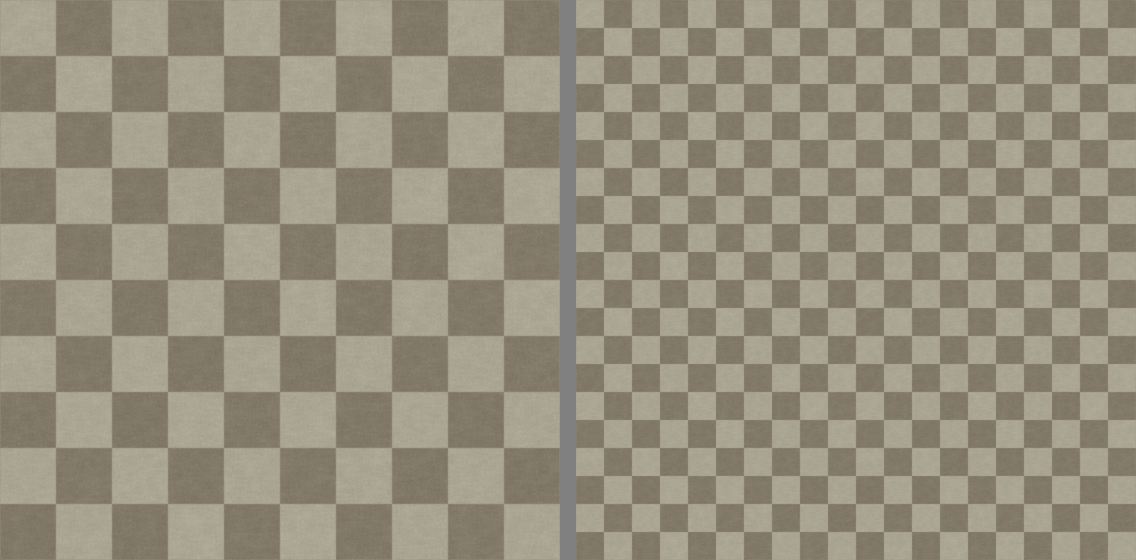
Left: one tile. Right: repeated 2 by 2.
This pattern is drawn by a Shadertoy shader. Its source:

```glsl
// Ten by ten checkerboard of light and dark taupe squares with hairline joints.
// Each square carries its own faint cloth-like wear: cellular noise stretched
// into streaks, soft blotches and fine grain, seeded by the wrapped square index.

const float SQUARES = 10.0;

// Integer hash of a lattice point, giving two values in 0..1
vec2 hash2(vec2 p) {
    uvec2 q = uvec2(ivec2(p)) * uvec2(1597334677u, 3812015801u);
    uint n = (q.x ^ q.y) * 1597334677u;
    n = (n ^ (n >> 15)) * 2246822519u;
    n ^= n >> 13;
    return vec2(n & 65535u, n >> 16) / 65535.0;
}

// Distance to the nearest scattered point, roughly centred on zero
float cellular(vec2 p) {
    vec2 cell = floor(p), f = p - cell;
    float nearest = 4.0;
    for (int y = -1; y <= 1; y++) {
        for (int x = -1; x <= 1; x++) {
            vec2 o = vec2(x, y);
            vec2 r = o + hash2(cell + o) - f;
            nearest = min(nearest, dot(r, r));
        }
    }
    return sqrt(nearest) - 0.46;
}

// Brightness offset inside one square
float clothWear(vec2 local, vec2 id) {
    vec2 seed = id * 64.0 + 100.0;
    float tone = 0.022 * cellular(local * 3.0 + seed);         // blotches
    tone += 0.022 * cellular(local * vec2(4.0, 13.0) + seed);  // weft streaks
    tone += 0.014 * cellular(local * vec2(15.0, 5.0) + seed + 811.0);  // warp
    tone += 0.030 * cellular(local * 24.0 + seed + 1723.0);    // grain
    // Sparse dark flecks
    float fleck = smoothstep(-0.28, -0.42, cellular(local * vec2(7.0, 11.0) + seed + 2909.0));
    return tone - 0.014 * fleck;
}

void mainImage(out vec4 fragColor, in vec2 fragCoord) {
    vec2 p = fragCoord / iResolution.xy * SQUARES;
    vec2 id = mod(floor(p), SQUARES);
    vec2 local = fract(p);
    float pixel = SQUARES / min(iResolution.x, iResolution.y);

    // Alternating squares, dark at the lower left
    float light = mod(id.x + id.y, 2.0);
    vec3 color = mix(vec3(0.512, 0.480, 0.408), vec3(0.672, 0.648, 0.578), light);

    // Wear and a slight difference in tone between squares
    color += clothWear(local, id);
    color += 0.008 * (hash2(id + 5000.0).x - 0.5);

    // Hairline joint along the square's border
    vec2 toEdge = 0.5 - abs(local - 0.5);
    float edge = min(toEdge.x, toEdge.y);
    float joint = clamp((0.006 - edge) / pixel + 0.5, 0.0, 1.0);
    color = mix(color, vec3(0.60, 0.565, 0.49), joint);

    fragColor = vec4(color, 1.0);
}
```
